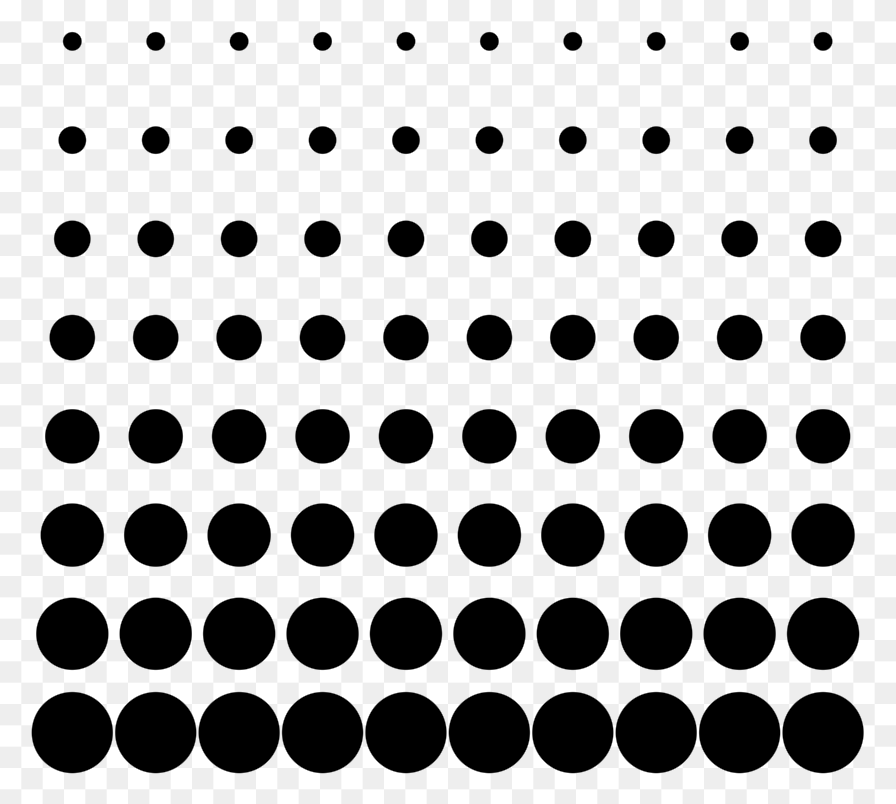
Write a WebGL 2 fragment shader that draws this pattern.

```glsl
#version 300 es
precision highp float;

uniform vec2 u_resolution;
out vec4 fragColor;

const float CHECKER_CELLS = 42.0;
const vec2 GRID_SIZE = vec2(10.0, 8.0);
const vec2 FIRST_DOT = vec2(0.0807, 0.0462);
const vec2 DOT_SPACING = vec2(0.0931, 0.1102);
const float SMALLEST_RADIUS = 0.0104;
const float RADIUS_STEP = 0.00498;
const vec3 PAPER = vec3(1.0);
const vec3 TILE = vec3(0.932);
const vec3 INK = vec3(0.0);

// Smoothed square wave: +1 on even cells, -1 on odd cells
float squareWave(float cell, float blur) {
    float edge = abs(fract(cell + 0.5) - 0.5);
    float parity = 1.0 - 2.0 * mod(floor(cell), 2.0);
    return parity * clamp(2.0 * edge / blur, 0.0, 1.0);
}

// Share of odd tiles covering this point
float checker(vec2 p, float cells, float pixel) {
    vec2 cell = p * cells;
    float blur = pixel * cells;
    return 0.5 - 0.5 * squareWave(cell.x, blur) * squareWave(cell.y, blur);
}

float discCoverage(vec2 offset, float radius, float pixel) {
    return clamp(0.5 - (length(offset) - radius) / pixel, 0.0, 1.0);
}

// Dot grid whose radius grows with each row downward
float growingDots(vec2 p, float pixel) {
    vec2 index = round((p - FIRST_DOT) / DOT_SPACING);
    index = clamp(index, vec2(0.0), GRID_SIZE - 1.0);
    vec2 center = FIRST_DOT + index * DOT_SPACING;
    float radius = SMALLEST_RADIUS + index.y * RADIUS_STEP;
    return discCoverage(p - center, radius, pixel);
}

void main() {
    // Canvas widths, measured downward from the top left
    float pixel = 1.0 / u_resolution.x;
    vec2 p = vec2(gl_FragCoord.x, u_resolution.y - gl_FragCoord.y) * pixel;

    vec3 color = mix(PAPER, TILE, checker(p, CHECKER_CELLS, pixel));
    color = mix(color, INK, growingDots(p, 1.3 * pixel));
    fragColor = vec4(color, 1.0);
}
```
